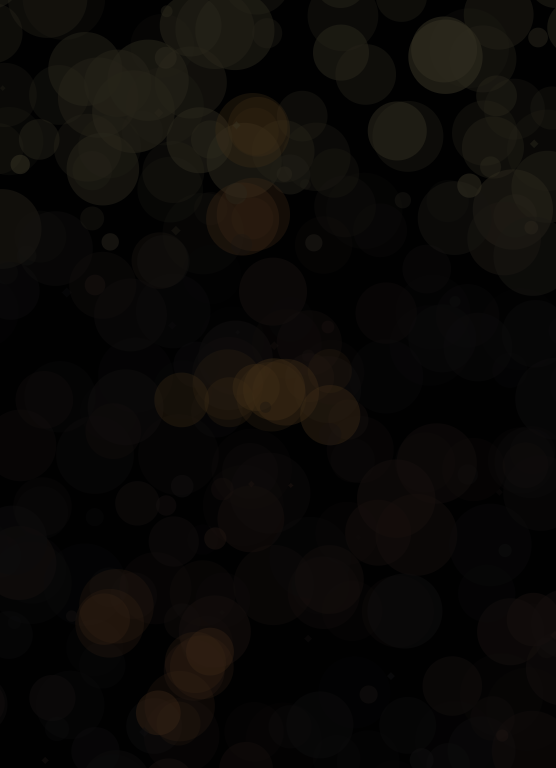
Give the GLSL for this background, as a WebGL 2 fragment shader.

```glsl
#version 300 es
precision highp float;
// Dim bokeh: translucent discs on black, olive above, amber clusters, charcoal below.

uniform vec2 u_resolution;
out vec4 fragColor;

// Lengths are fractions of the canvas height
const int DISC_COUNT = 205;
const int SPECK_COUNT = 56;
const int DISCS_PER_LIGHT = 3;
const int LIGHT_COUNT = 8;
const float DISC_MIN = 0.018;
const float DISC_MAX = 0.054;
const float SPECK_MIN = 0.003;
const float SPECK_MAX = 0.016;
const float MARGIN = 0.03;
const float TINT_SCALE = 4.5;

const vec3 BLACK = vec3(0.003, 0.003, 0.004);
const vec3 OLIVE = vec3(0.185, 0.172, 0.120);
const vec3 CHARCOAL = vec3(0.043, 0.041, 0.043);
const vec3 RUSSET = vec3(0.105, 0.064, 0.050);
const vec3 AMBER = vec3(0.255, 0.185, 0.085);
const vec3 RUST = vec3(0.225, 0.142, 0.080);

// Warm lights: centre, spread of the cluster, share of rust
const vec4 LIGHTS[LIGHT_COUNT] = vec4[](
    vec4(0.332, 0.833, 0.004, 0.1), vec4(0.322, 0.720, 0.008, 0.8),
    vec4(0.268, 0.485, 0.032, 0.1), vec4(0.345, 0.492, 0.012, 0.2),
    vec4(0.408, 0.488, 0.036, 0.3), vec4(0.265, 0.143, 0.012, 0.9),
    vec4(0.222, 0.070, 0.016, 1.0), vec4(0.146, 0.200, 0.012, 1.0));

vec3 hash3(float n) {
    vec3 p = fract(n * vec3(0.1031, 0.1030, 0.0973));
    p += dot(p, p.yzx + 33.33);
    return fract((p.xxy + p.yzz) * p.zyx);
}

vec2 gradient(vec2 cell) {
    float angle = 6.2832 * hash3(cell.x + 57.0 * cell.y + 900.0).x;
    return vec2(cos(angle), sin(angle));
}

float gradientNoise(vec2 p) {
    vec2 i = floor(p), f = fract(p);
    vec2 u = f * f * f * (f * (f * 6.0 - 15.0) + 10.0);
    vec2 e = vec2(0.0, 1.0);
    float low = mix(dot(gradient(i), f), dot(gradient(i + e.yx), f - e.yx), u.x);
    float high = mix(dot(gradient(i + e), f - e), dot(gradient(i + e.yy), f - e.yy), u.x);
    return mix(low, high, u.y);
}

// Coverage of a disc with an edge one pixel wide
float discMask(vec2 offset, float radius) {
    return clamp((radius - length(offset)) * u_resolution.y + 0.5, 0.0, 1.0);
}

float diamondMask(vec2 offset, float radius) {
    float d = (abs(offset.x) + abs(offset.y) - radius) * 0.7071;
    return clamp(0.5 - d * u_resolution.y, 0.0, 1.0);
}

// Colour of the ambient light at a disc centre
vec3 ambientColor(vec2 centre, float pick) {
    float n = gradientNoise(centre * TINT_SCALE);
    float warmth = smoothstep(0.15, 1.1, pick + 1.2 * n) * (1.0 - 0.6 * centre.x);
    vec3 dim = mix(CHARCOAL, RUSSET, warmth);
    float olive = smoothstep(0.58, 0.82, centre.y + 0.18 * n);
    return mix(dim, OLIVE * (0.85 + 0.5 * n), olive);
}

void main() {
    vec2 p = gl_FragCoord.xy / u_resolution.y;
    vec2 canvas = vec2(u_resolution.x / u_resolution.y, 1.0);
    vec3 color = BLACK;

    // Large ambient discs, spread evenly and jittered
    for (int i = 0; i < DISC_COUNT; i++) {
        float n = float(i) + 1.0;
        vec3 h = hash3(n), k = hash3(n + 400.5);
        vec2 spot = fract(n * vec2(0.7549, 0.5698) + 0.16 * h.xy);
        vec2 centre = spot * (canvas + 2.0 * MARGIN) - MARGIN;
        float mask = discMask(p - centre, mix(DISC_MIN, DISC_MAX, sqrt(h.z)));
        if (mask <= 0.0) continue;
        float opacity = mix(0.12, 0.58, k.x);
        color = mix(color, ambientColor(centre, k.y), mask * opacity);
    }

    // Warm clusters
    for (int i = 0; i < LIGHT_COUNT * DISCS_PER_LIGHT; i++) {
        vec4 light = LIGHTS[i / DISCS_PER_LIGHT];
        vec3 h = hash3(float(i) + 711.0), k = hash3(float(i) + 823.0);
        float angle = 6.2832 * (h.x * 0.3 + float(i % DISCS_PER_LIGHT) / float(DISCS_PER_LIGHT));
        vec2 centre = light.xy + light.z * vec2(cos(angle), sin(angle));
        float mask = discMask(p - centre, mix(0.026, 0.049, h.y));
        color = mix(color, mix(AMBER, RUST, light.w), mask * mix(0.18, 0.42, k.x));
    }

    // Small specks: discs, and diamonds for the tiniest
    for (int i = 0; i < SPECK_COUNT; i++) {
        vec3 h = hash3(float(i) + 1300.0), k = hash3(float(i) + 1500.0);
        vec2 centre = h.xy * canvas;
        float radius = mix(SPECK_MIN, SPECK_MAX, h.z);
        vec2 offset = p - centre;
        float mask = h.z < 0.3 ? diamondMask(offset, radius) : discMask(offset, radius);
        if (mask <= 0.0) continue;
        color = mix(color, 1.25 * ambientColor(centre, k.x), mask * mix(0.2, 0.6, k.y));
    }

    fragColor = vec4(color, 1.0);
}
```
